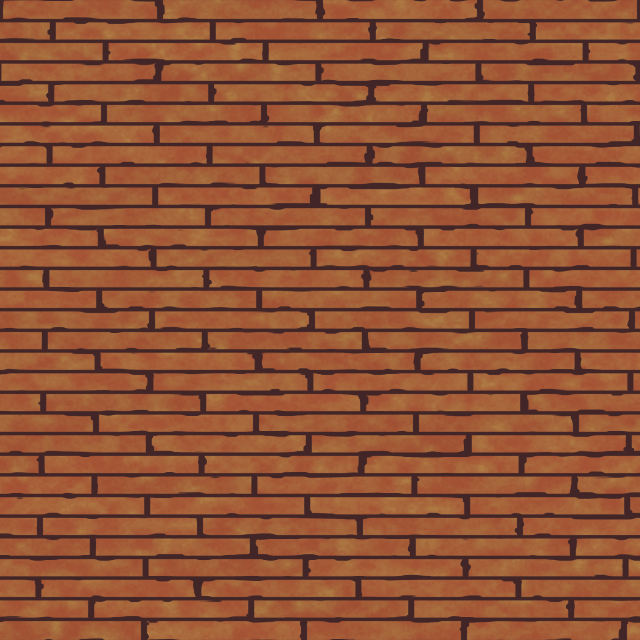
Write a WebGL 1 fragment shader that draws this texture.

```glsl
precision highp float;

uniform vec2 u_resolution;

#define BRICKS vec2(4.0, 31.0)
#define ROW_SHIFT 0.33
#define JOINT vec2(0.0094, 0.0054)
#define CHIP_DEPTH vec2(0.0036, 0.0025)
#define CHIP_SCALE vec2(38.0, 100.0)
#define MOTTLE_SCALE vec2(34.0, 48.0)
#define RED_CLAY vec3(0.638, 0.320, 0.203)
#define OCHRE_CLAY vec3(0.658, 0.425, 0.240)
#define MORTAR vec3(0.260, 0.150, 0.152)

float hash(vec2 p) {
  vec3 q = fract(vec3(p.xyx) * 0.1031);
  q += dot(q, q.yzx + 33.33);
  return fract((q.x + q.y) * q.z);
}

float noise(vec2 p) {
  vec2 cell = floor(p);
  vec2 f = fract(p);
  f = f * f * (3.0 - 2.0 * f);
  float low = mix(hash(cell), hash(cell + vec2(1.0, 0.0)), f.x);
  float high = mix(hash(cell + vec2(0.0, 1.0)), hash(cell + vec2(1.0)), f.x);
  return mix(low, high, f.y);
}

float fbm(vec2 p) {
  float sum = 0.0;
  float amplitude = 0.5;
  for (int i = 0; i < 4; i++) {
    sum += amplitude * noise(p);
    p = p * 2.03 + 17.3;
    amplitude *= 0.55;
  }
  return sum / 1.01;
}

// Distance inside the brick face, negative in the mortar
float brickInset(vec2 uv, vec2 wall, vec2 seed) {
  vec2 f = fract(wall);
  vec2 joint = JOINT;

  // The outermost courses run flush to the top and bottom borders
  float course = floor(wall.y + 0.5);
  joint.y *= step(0.5, course) * step(course, BRICKS.y - 0.5);

  // Occasional bites out of otherwise straight edges
  float chip = smoothstep(0.62, 0.88, noise(uv * CHIP_SCALE + seed));
  vec2 inset = (0.5 - abs(f - 0.5)) / BRICKS - 0.5 * joint - CHIP_DEPTH * chip;
  return min(inset.x, inset.y);
}

// Blotchy fired clay with fine grain
vec3 clayColor(vec2 uv, vec2 seed) {
  float blotch = fbm(uv * MOTTLE_SCALE + seed);
  float grain = noise(uv * 260.0 + seed) - 0.5;
  vec3 clay = mix(RED_CLAY, OCHRE_CLAY, smoothstep(0.18, 0.82, blotch + 0.08 * grain));
  vec3 fleck = vec3(0.02, 0.05, 0.02) * smoothstep(0.68, 0.85, blotch);
  return clay + fleck + 0.012 * grain;
}

void main() {
  vec2 uv = gl_FragCoord.xy / u_resolution;
  float pixel = 1.0 / min(u_resolution.x, u_resolution.y);

  // Courses count from the top, each sliding by about a third of a brick
  vec2 wall = vec2(uv.x, 1.0 - uv.y) * BRICKS;
  wall.x -= ROW_SHIFT * floor(wall.y);
  vec2 brick = floor(wall);
  vec2 seed = 90.0 * vec2(hash(brick + 40.0), hash(brick + 71.0));

  float inset = brickInset(uv, wall, seed);
  float face = smoothstep(-0.7 * pixel, 0.7 * pixel, inset);
  vec3 clay = clayColor(uv, seed) * (0.985 + 0.03 * hash(brick + 13.0));
  gl_FragColor = vec4(mix(MORTAR, clay, face), 1.0);
}
```
